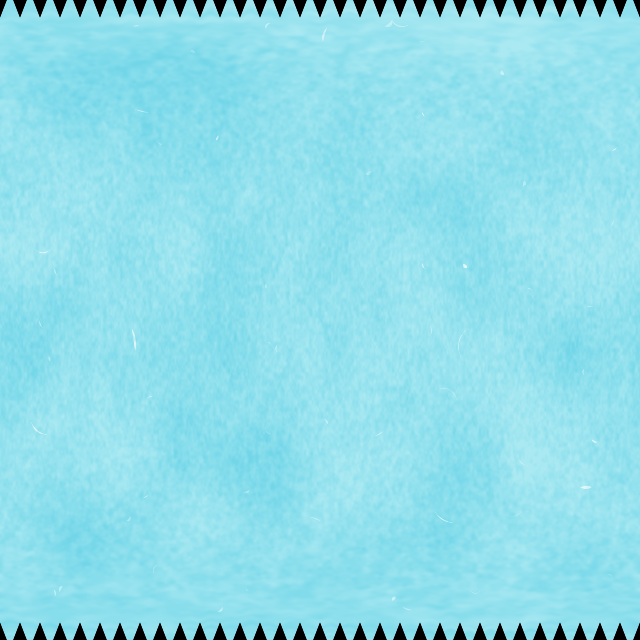
Give the GLSL for this texture, as a three.js fragment shader.

```glsl
// Pale cyan paper unwrapped from a sphere, with white fibres and black teeth along both poles.
varying vec2 vUv;

const float PI = 3.14159265;

float hash(vec3 p) {
  p = fract(p * 0.1031);
  p += dot(p, p.zyx + 31.32);
  return fract((p.x + p.y) * p.z);
}

float noise(vec3 p) {
  vec3 i = floor(p);
  vec3 f = fract(p);
  f = f * f * (3.0 - 2.0 * f);
  vec2 e = vec2(0.0, 1.0);
  vec4 near = vec4(hash(i), hash(i + e.yxx), hash(i + e.xyx), hash(i + e.yyx));
  vec4 far = vec4(hash(i + e.xxy), hash(i + e.yxy), hash(i + e.xyy), hash(i + e.yyy));
  vec4 slab = mix(near, far, f.z);
  vec2 row = mix(slab.xz, slab.yw, f.x);
  return mix(row.x, row.y, f.y);
}

// Point on the unit sphere; the latitude ripples close to the poles.
vec3 spherePoint(vec2 uv, float poleDist) {
  float lon = uv.x * 2.0 * PI;
  float ripple = cos(lon * 32.0) + 0.7 * cos(lon * 16.0 + 1.0);
  float lat = (uv.y - 0.5 + 0.004 * ripple * exp(-poleDist / 0.03)) * PI;
  return vec3(cos(lat) * cos(lon), sin(lat), cos(lat) * sin(lon));
}

// One bent, tapered fibre per grid cell, present in under half of the cells.
float fibre(vec2 uv, float grid) {
  vec2 cell = floor(uv * grid);
  vec3 seed = vec3(cell, grid * 7.0);
  vec2 center = (cell + 0.22 + 0.56 * vec2(hash(seed + 11.0), hash(seed + 23.0))) / grid;
  float angle = hash(seed + 37.0) * PI;
  float size = hash(seed + 41.0);
  float halfLength = mix(0.004, 0.018, size * size * size);
  float halfWidth = mix(0.0006, 0.0026, pow(hash(seed + 53.0), 3.0));
  float bend = hash(seed + 67.0) - 0.5;

  vec2 q = uv - center;
  q = vec2(dot(q, vec2(cos(angle), sin(angle))), dot(q, vec2(-sin(angle), cos(angle))));
  float along = q.x / halfLength;
  float dist = abs(q.y + bend * q.x * along) - halfWidth * (1.0 - along * along);
  float present = step(hash(seed + 79.0), 0.45);
  float opacity = mix(0.3, 0.95, hash(seed + 83.0));
  return present * opacity * (1.0 - smoothstep(-0.0008, 0.0009, dist));
}

void main() {
  float poleDist = min(vUv.y, 1.0 - vUv.y);
  vec3 p = spherePoint(vUv, poleDist);

  // Broad washes and fine grain
  float wash = 0.65 * noise(p * 1.9 + 14.3) + 0.35 * noise(p * 4.1 + 31.7);
  float grain = 0.6 * noise(p * 33.0 + 50.0) + 0.4 * noise(p * 61.0 + 90.0);
  float tone = 0.54 + 1.05 * (wash - 0.5) + 0.8 * (grain - 0.5);
  vec3 color = mix(vec3(0.45, 0.84, 0.91), vec3(0.67, 0.915, 0.95), clamp(tone, 0.0, 1.0));

  // White fibres and flecks
  float fibres = 0.0;
  for (int i = 0; i < 3; i++) {
    fibres = max(fibres, fibre(vUv, 6.0 + float(i)));
  }
  fibres *= 0.6 + 0.4 * smoothstep(0.3, 0.6, grain);
  color = mix(color, vec3(0.93, 0.98, 0.99), fibres);

  // Black teeth
  float toothX = abs(fract(vUv.x * 32.0 + 0.5) - 0.5) / 32.0;
  float toothEdge = toothX - 0.0108 * (1.0 - poleDist / 0.028);
  color *= smoothstep(-0.0008, 0.0008, toothEdge);

  gl_FragColor = vec4(color, 1.0);
}
```
